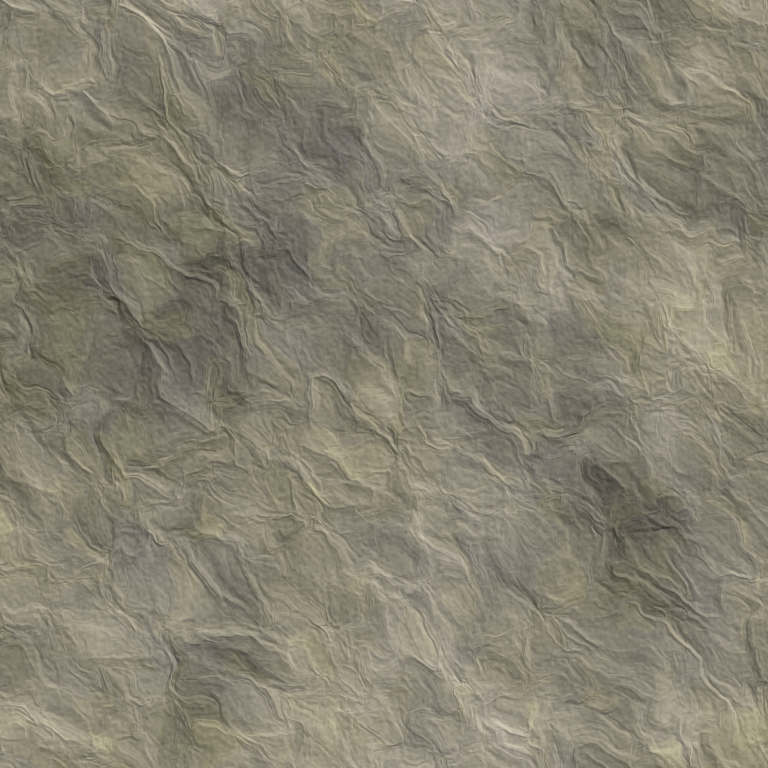
Reproduce this texture procedurally as a Shadertoy shader.

```glsl
// Weathered grey-olive rock face with swirled folds, chipped ledges and soft stains.

float hash(vec2 p) {
    return fract(sin(dot(p, vec2(127.1, 311.7))) * 43758.5453);
}

float noise(vec2 p) {
    vec2 cell = floor(p), f = fract(p);
    f = f * f * f * (f * (f * 6.0 - 15.0) + 10.0);
    return mix(mix(hash(cell), hash(cell + vec2(1, 0)), f.x),
               mix(hash(cell + vec2(0, 1)), hash(cell + vec2(1, 1)), f.x), f.y);
}

float fbm(vec2 p) {
    float sum = 0.0, amp = 0.5;
    for (int i = 0; i < 5; i++) {
        sum += amp * noise(p);
        p = mat2(1.6, 1.2, -1.2, 1.6) * p + 7.3;
        amp *= 0.5;
    }
    return sum / 0.97;
}

vec2 noise2(vec2 p) {
    return vec2(noise(p), noise(p + 57.0)) - 0.5;
}

// Stretch slightly along the falling diagonal, then swirl at three scales.
vec2 bend(vec2 uv) {
    vec2 q = vec2(0.56 * (uv.x - uv.y), 0.76 * (uv.x + uv.y)) + 3.0;
    q += 0.1 * (vec2(fbm(q * 7.0), fbm(q * 7.0 + 31.0)) - 0.5);
    q += 0.034 * noise2(q * 26.0);
    q += 0.011 * noise2(q.yx * 62.0);
    return q;
}

// Broken creases and ledges over several sizes, plus fine roughness.
float relief(vec2 uv) {
    vec2 q = bend(uv);
    float height = 0.0, freq = 10.0, amp = 0.8;
    for (int i = 0; i < 6; i++) {
        vec2 shift = vec2(17.0, 41.0) * float(i);
        float n = noise(q * freq + shift) - 0.5;
        float mask = smoothstep(0.38, 0.75, noise(q * freq * 0.55 + shift + 90.0));
        float crease = exp(-13.0 * abs(n));
        float ledge = smoothstep(-0.05, 0.05, n + 0.14);
        height += amp * mask * (crease + 0.7 * ledge);
        freq *= 1.55;
        amp *= 0.73;
    }
    return height + 1.7 * fbm(q * 55.0) + 0.26 * noise(uv * 190.0);
}

void mainImage(out vec4 fragColor, in vec2 fragCoord) {
    vec2 uv = fragCoord / iResolution.y;
    vec2 q = bend(uv);

    // Slope towards the light, softly limited
    vec2 toLight = 0.0012 * normalize(vec2(0.6, 0.8));
    float slope = relief(uv - toLight) - relief(uv + toLight);
    float shade = slope / (1.0 + 0.9 * abs(slope));

    // Broad stains, a dark central area and small mottling
    float tone = 0.53 + 0.34 * (fbm(uv * 3.6 + 24.0) - 0.5);
    vec2 fromCentre = uv - vec2(0.54, 0.6);
    tone -= 0.06 * exp(-14.0 * dot(fromCentre, fromCentre));
    tone += 0.21 * (fbm(q * 20.0 + 5.0) - 0.5);

    // Pale mineral patches with crisp rims
    float patches = smoothstep(0.65, 0.7, noise(q * 29.0 + 63.0));
    tone += 0.04 * patches * noise(q * 7.0 + 20.0);

    tone += 0.31 * shade + 0.04 * (noise(uv * 250.0) - 0.5);

    // Warm grey drifting between olive and faint violet
    float tint = fbm(uv * 5.0 + 47.0) + 0.7 * fbm(q * 24.0 + 29.0) - 0.85;
    vec3 color = tone * vec3(1.04, 1.0, 0.88);
    color += tint * vec3(0.004, 0.006, -0.055);
    color += patches * vec3(0.004, 0.005, -0.012);

    fragColor = vec4(clamp(color, 0.0, 1.0), 1.0);
}
```
